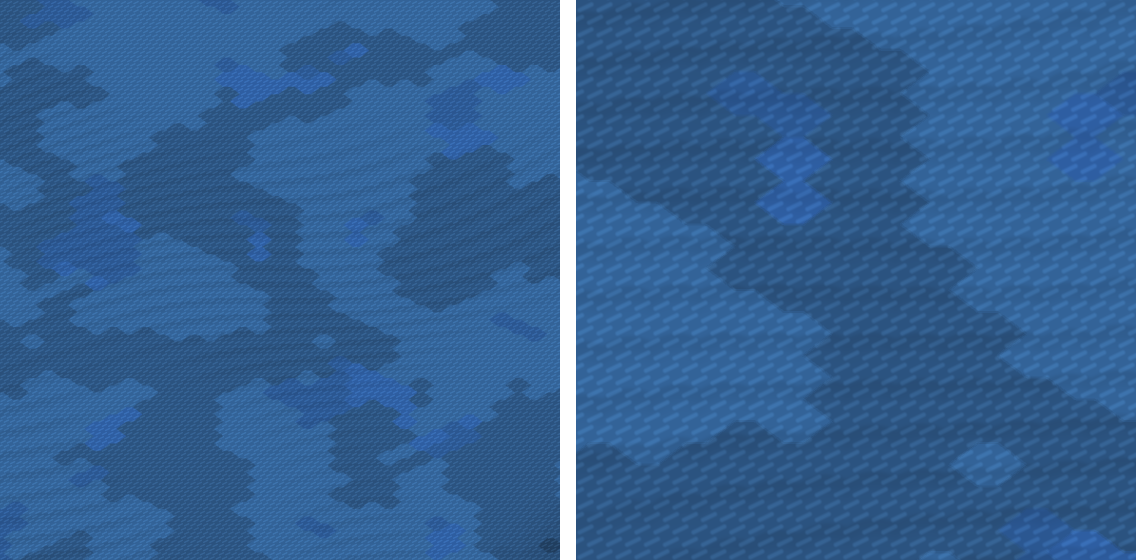
Left: the whole. Right: its middle third, enlarged.
Reproduce this pattern procedurally as a three.js fragment shader.

```glsl
// Blue camouflage of wide, pointed hexagonal tiles under a fine slanted weave.
// Gradient noise, sampled once per tile, picks the patch colours; scalloped
// bands add faint terraces and a brick repeat of short dashes the weave.
varying vec2 vUv;

float hash(vec2 p) {
  vec3 q = fract(vec3(p.xyx) * vec3(0.1031, 0.1030, 0.0973));
  q += dot(q, q.yzx + 33.33);
  return fract((q.x + q.y) * q.z);
}

vec2 gradient(vec2 cell) {
  float angle = 6.2832 * hash(cell + 57.0);
  return vec2(cos(angle), sin(angle));
}

float gradientNoise(vec2 p) {
  vec2 i = floor(p), f = fract(p);
  vec2 u = f * f * f * (f * (f * 6.0 - 15.0) + 10.0);
  vec2 e = vec2(1.0, 0.0);
  float low = mix(dot(gradient(i), f), dot(gradient(i + e), f - e), u.x);
  float high = mix(dot(gradient(i + e.yx), f - e.yx),
                   dot(gradient(i + 1.0), f - 1.0), u.x);
  return mix(low, high, u.y);
}

// Centre of the tile that holds p: a hexagon close to a flat diamond.
vec2 tileCentre(vec2 p) {
  vec2 size = vec2(0.0445, 0.026), period = vec2(1.3, 1.0);
  vec2 u = p / size;
  vec2 a = mod(u, period) - 0.5 * period;
  vec2 b = mod(u - 0.5 * period, period) - 0.5 * period;
  return (u - (dot(a, a) < dot(b, b) ? a : b)) * size;
}

vec3 tileColour(vec2 p) {
  vec2 c = tileCentre(p);

  // Broad light and dark patches with ragged borders
  vec2 q = c * vec2(3.8, 5.4) + 11.3;
  float land = gradientNoise(q) + 0.42 * gradientNoise(q * 2.1 + 5.7)
             + 0.18 * gradientNoise(q * 4.6 + 21.4);
  float light = step(-0.03, land);
  vec3 colour = mix(vec3(0.170, 0.325, 0.500), vec3(0.199, 0.387, 0.595), light);

  // Smaller saturated patches
  vec2 s = c * vec2(4.8, 7.0) + 43.6;
  float accent = gradientNoise(s) + 0.4 * gradientNoise(s * 2.3 + 8.2);
  vec3 blue = mix(vec3(0.168, 0.340, 0.570), vec3(0.182, 0.370, 0.635),
                  step(0.05, gradientNoise(c * 7.0 + 71.5)));
  colour = mix(colour, blue, step(0.32, accent));

  // Faint scalloped terraces, fading in and out
  float scallop = 0.004 * abs(sin(108.0 * p.x));
  float level = 32.0 * (p.y - 0.28 * p.x - scallop)
              + 5.0 * gradientNoise(p * 1.6 + 31.8);
  float band = fract(level);
  float fade = smoothstep(-0.2, 0.25, gradientNoise(p * 2.4 + 17.2));
  colour *= 1.0 - 0.065 * fade * smoothstep(0.4, 0.85, band)
                * (1.0 - smoothstep(0.92, 1.0, band));

  // Shaded tiles towards the lower right corner
  float corner = smoothstep(0.84, 1.0, c.x - 0.9 * c.y);
  colour *= 1.0 - corner * (0.10 + 0.20 * step(0.8, hash(floor(c * 900.0))));
  return colour;
}

// Soft slanted dash in each cell of a brick repeat
float weave(vec2 p) {
  vec2 cell = vec2(0.0113, 0.0074);
  vec2 u = p / cell;
  u.x += 0.5 * mod(floor(u.y), 2.0);
  vec2 d = (fract(u) - 0.5) * cell;
  vec2 arm = vec2(0.0035, 0.0017);
  d -= arm * clamp(dot(d, arm) / dot(arm, arm), -1.0, 1.0);
  return 1.0 - smoothstep(0.0003, 0.0022, length(d));
}

void main() {
  // Four samples smooth the tile borders
  vec3 colour = vec3(0.0);
  for (int i = 0; i < 4; i++) {
    float angle = 1.5708 * float(i) + 0.46;
    colour += 0.25 * tileColour(vUv + 0.0009 * vec2(cos(angle), sin(angle)));
  }
  colour += vec3(0.042, 0.066, 0.085) * weave(vUv);
  gl_FragColor = vec4(colour, 1.0);
}
```
